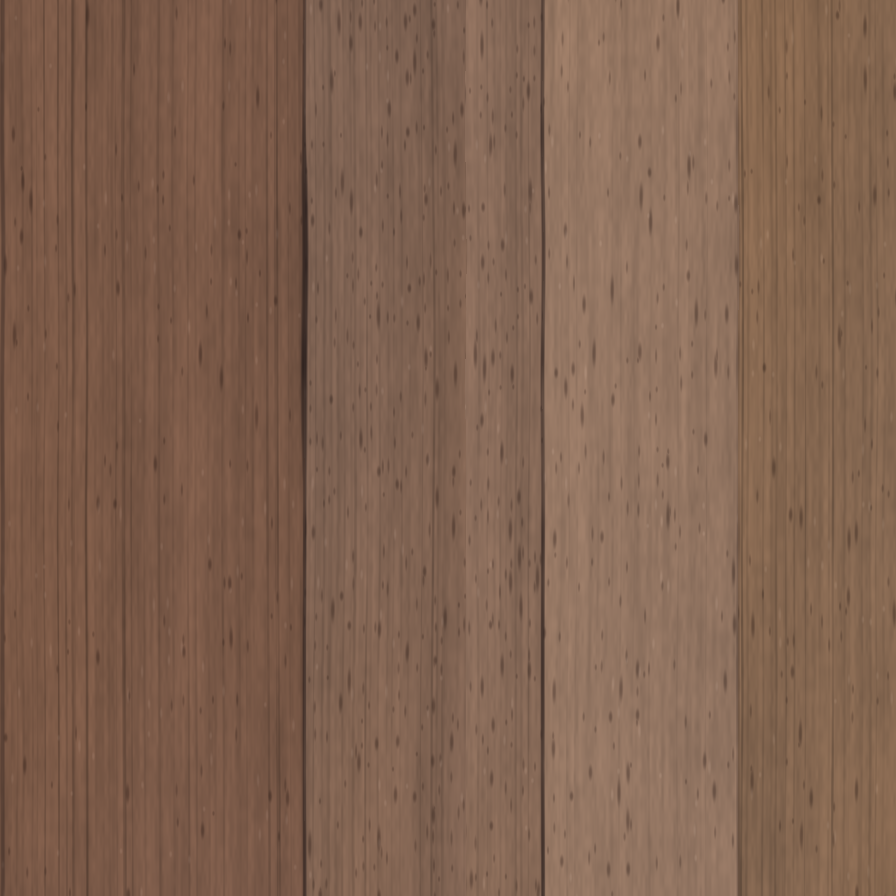
Give the GLSL for this texture, as a three.js fragment shader.

```glsl
// Five upright strips of brown timber, each with its own tint and grain.
// Stretched value noise makes the fibres; jittered cells place the long
// dark growth lines and short pores; uneven dark joints part the boards.
varying vec2 vUv;

float hash(vec2 p) {
  vec3 q = fract(vec3(p.xyx) * 0.1031);
  q += dot(q, q.yzx + 33.33);
  return fract((q.x + q.y) * q.z);
}

float noise(vec2 p) {
  vec2 i = floor(p), f = fract(p);
  f = f * f * (3.0 - 2.0 * f);
  return mix(mix(hash(i), hash(i + vec2(1.0, 0.0)), f.x),
             mix(hash(i + vec2(0.0, 1.0)), hash(i + vec2(1.0, 1.0)), f.x), f.y);
}

// Thin lines at irregular spacing that fade in and out along their length
float growthLines(vec2 p, float count, float seed) {
  float x = p.x * count, cell = floor(x);
  float centre = 0.3 + 0.4 * hash(vec2(cell, seed));
  float halfWidth = count * mix(0.0009, 0.0019, hash(vec2(cell, seed + 3.0)));
  float line = 1.0 - smoothstep(0.2 * halfWidth, halfWidth + 0.06, abs(x - cell - centre));
  float strength = pow(hash(vec2(cell, seed + 7.0)), 2.5);
  return line * strength * (0.4 + 0.8 * noise(vec2(cell * 5.3 + seed, p.y * 6.0)));
}

// Short, slender pores scattered one to a cell
float pores(vec2 p, vec2 count, float density, float seed) {
  vec2 g = p * count;
  g.y += 9.0 * hash(vec2(floor(g.x), seed));
  vec2 cell = floor(g);
  vec2 centre = vec2(0.35 + 0.3 * hash(cell + seed), 0.4 + 0.2 * hash(cell + seed + 11.0));
  vec2 d = (fract(g) - centre) / vec2(0.3, 0.12 + 0.26 * hash(cell + seed + 23.0));
  float present = step(1.0 - density, hash(cell + seed + 37.0));
  return present * (1.0 - smoothstep(0.15, 1.0, length(d)));
}

// Dark joint with softened sides
float joint(float x, float centre, float halfWidth) {
  return 1.0 - smoothstep(0.35 * halfWidth, halfWidth + 0.0008, abs(x - centre));
}

void main() {
  vec2 uv = vUv;
  float edgeWobble = 0.0016 * (noise(vec2(3.0, uv.y * 7.0)) - 0.5);
  float x = uv.x + edgeWobble;

  // Board tints, with line strength and pore density for each
  vec3 tint = vec3(0.480, 0.350, 0.280);
  vec3 grain = vec3(1.0, 0.06, 1.0);
  float board = 1.0;
  if (x > 0.340) { tint = vec3(0.502, 0.390, 0.325); grain = vec3(0.65, 0.22, 2.0); board = 2.0; }
  if (x > 0.520) { tint = vec3(0.535, 0.418, 0.346); grain = vec3(0.65, 0.24, 3.0); board = 3.0; }
  if (x > 0.606) { tint = vec3(0.578, 0.460, 0.382); grain = vec3(0.35, 0.12, 4.0); board = 4.0; }
  if (x > 0.824) { tint = vec3(0.530, 0.408, 0.314); grain = vec3(0.75, 0.08, 5.0); board = 5.0; }

  // Fibres lean and drift slightly along each board
  vec2 p = uv;
  p.x += 0.007 * (noise(vec2(board * 4.7, uv.y * 1.6)) - 0.5);
  p.x += 0.0025 * (noise(vec2(uv.x * 12.0 + board, uv.y * 5.0)) - 0.5);
  p += board * vec2(1.37, 2.71);

  // Broad bands, medium streaks, fine fibres and a little mottling
  float shade = 0.075 * (noise(p * vec2(22.0, 0.9)) - 0.5);
  shade += 0.085 * (noise(p * vec2(85.0, 2.2)) - 0.5) * (0.5 + 0.5 * grain.x);
  shade += 0.090 * (noise(p * vec2(230.0, 9.0)) - 0.5);
  shade += 0.070 * (noise(p * vec2(380.0, 70.0)) - 0.5);
  shade += 0.040 * (noise(p * vec2(24.0, 18.0)) - 0.5);
  vec3 colour = tint * (1.0 + shade);

  // Growth lines and pores, with a few pale fibre flecks
  float lines = growthLines(p, 70.0, board) + 0.6 * growthLines(p, 125.0, board + 20.0);
  colour *= 1.0 - 0.27 * grain.x * min(lines, 1.0);
  float dark = pores(p, vec2(95.0, 17.0), grain.y, 5.0);
  dark = max(dark, 0.7 * pores(p + 0.37, vec2(150.0, 30.0), grain.y, 61.0));
  colour *= 1.0 - vec3(0.25, 0.27, 0.27) * dark;
  colour += 0.045 * pores(p, vec2(130.0, 32.0), 0.06, 83.0);

  // Soft warm and cool patches
  float warmth = noise(p * vec2(7.0, 2.0)) - 0.5;
  colour += warmth * vec3(0.012, 0.0, -0.014);

  // Joints: one wide and worn, one crisp, two faint
  float gap = smoothstep(0.44, 0.56, uv.y) * (1.0 - smoothstep(0.78, 0.86, uv.y));
  float wear = noise(vec2(8.0, uv.y * 20.0));
  float wide = joint(x, 0.340, 0.0022 + 0.0020 * gap) * (0.45 + 0.25 * wear + 0.25 * gap);
  float crisp = joint(x, 0.606, 0.0024) * (0.48 + 0.28 * wear);
  float faint = joint(x, 0.824, 0.0022) * (0.14 + 0.20 * wear);
  float side = joint(x, 0.003, 0.0028) * 0.38;
  float seam = max(max(wide, crisp), max(faint, side));
  colour = mix(colour, vec3(0.17, 0.125, 0.115), seam);

  gl_FragColor = vec4(colour, 1.0);
}
```
